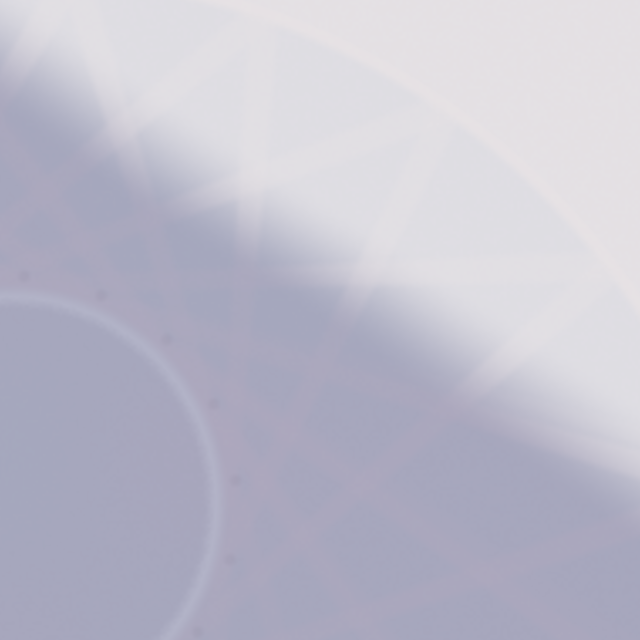
Reproduce this background procedurally as a Shadertoy shader.

```glsl
const float TAU = 6.2831853;
const vec2 HUB = vec2(0.013, 0.212);
const vec2 RIM_CENTER = vec2(0.032, -0.118);
const float RIM_RADIUS = 1.163;
const float RING_RADIUS = 0.325;
const float TANGENT_RADIUS = 0.341;

const vec3 SLATE = vec3(0.645, 0.657, 0.742);
const vec3 MAUVE = vec3(0.660, 0.650, 0.738);
const vec3 MIST = vec3(0.872, 0.867, 0.888);
const vec3 PAPER = vec3(0.902, 0.884, 0.894);
const vec3 SILVER = vec3(0.725, 0.730, 0.805);

float hash(vec2 p) {
    vec3 q = fract(p.xyx * 0.1031);
    q += dot(q, q.yzx + 33.33);
    return fract((q.x + q.y) * q.z);
}

float valueNoise(vec2 p) {
    vec2 cell = floor(p);
    vec2 f = fract(p);
    f = f * f * (3.0 - 2.0 * f);
    float low = mix(hash(cell), hash(cell + vec2(1, 0)), f.x);
    float high = mix(hash(cell + vec2(0, 1)), hash(cell + vec2(1, 1)), f.x);
    return mix(low, high, f.y);
}

vec2 polar(float angle) {
    return vec2(cos(angle), sin(angle));
}

float softBand(float d, float halfWidth, float blur) {
    return 1.0 - smoothstep(halfWidth - blur, halfWidth + blur, abs(d));
}

// Distance from the hub to the rim along a direction
float rimDistance(vec2 dir, vec2 hub, vec2 center, float radius) {
    vec2 offset = hub - center;
    float b = dot(offset, dir);
    return sqrt(b * b - dot(offset, offset) + radius * radius) - b;
}

// Beam leaving a rim vertex and grazing a circle around the hub
float tangentBeam(vec2 p, float angle, float reach, float side, float radius) {
    vec2 normal = polar(angle + side * acos(radius / reach));
    vec2 start = polar(angle) * reach;
    float along = dot(p - start, normalize(normal * radius - start));
    float width = mix(0.022, 0.015, smoothstep(0.0, 0.7, along));
    float fade = 1.0 - 0.65 * smoothstep(0.5, 1.5, along);
    return softBand(dot(p, normal) - radius, width, 0.008)
        * smoothstep(-0.01, 0.025, along) * fade;
}

// Combined coverage of all crossing beams
float beamWeb(vec2 p) {
    float clear = 1.0;
    for (int i = -4; i <= 5; i++) {
        float angle = radians(62.5 - 20.5 * float(i));
        float reach = rimDistance(polar(angle), HUB, RIM_CENTER, RIM_RADIUS);
        for (float side = -1.0; side <= 1.0; side += 2.0) {
            float beam = tangentBeam(p, angle, reach, side, TANGENT_RADIUS);
            clear *= 1.0 - 0.5 * beam;
        }
    }
    return 1.0 - clear;
}

// Soft beads repeated around a circle
float beads(vec2 p, float radius, float count, float phase) {
    float stepAngle = TAU / count;
    float angle = atan(p.y, p.x) - phase;
    float local = mod(angle + 0.5 * stepAngle, stepAngle) - 0.5 * stepAngle;
    float d = length(polar(local) * length(p) - vec2(radius, 0.0));
    return 1.0 - smoothstep(0.003, 0.014, d);
}

void mainImage(out vec4 fragColor, in vec2 fragCoord) {
    vec2 uv = fragCoord / iResolution.xy;
    vec2 p = uv - HUB;
    float hubDist = length(p);
    float rimDist = length(uv - RIM_CENTER) - RIM_RADIUS;

    // Diagonal light over mottled shade
    float slope = 1.0 - uv.y - 0.677 * uv.x;
    slope += 0.03 * (valueNoise(uv * 4.0) - 0.5);
    float light = 1.0 - smoothstep(-0.04, 0.18, slope);
    vec3 shade = mix(SLATE, MAUVE, 0.8 * valueNoise(uv * 3.5 + 7.0));
    vec3 color = mix(shade, MIST, light);

    // Beams stay within the rim and outside the ring
    float inside = 1.0 - smoothstep(-0.008, 0.008, rimDist);
    float outsideRing = smoothstep(RING_RADIUS - 0.01, RING_RADIUS + 0.02, hubDist);
    float web = beamWeb(p) * inside * outsideRing;
    color = mix(color, PAPER, web * (0.04 + 0.7 * light));
    color += vec3(0.018, -0.004, -0.003) * web * (1.0 - light);

    // Rim and the pale field beyond it
    float beyond = smoothstep(-0.012, 0.008, rimDist);
    float rimGlow = softBand(rimDist, 0.012, 0.009);
    color = mix(color, PAPER, light * max(0.75 * beyond, rimGlow));

    // Ring and its beads
    float grain = valueNoise(uv * 190.0) - 0.5;
    float ringDist = hubDist - RING_RADIUS + 0.003 * grain;
    float ring = softBand(ringDist, 0.009, 0.013);
    color = mix(color, SILVER, 0.65 * ring);
    color -= 0.022 * beads(p, 0.357, 18.0, radians(46.0));

    color += 0.004 * grain;
    fragColor = vec4(color, 1.0);
}
```
